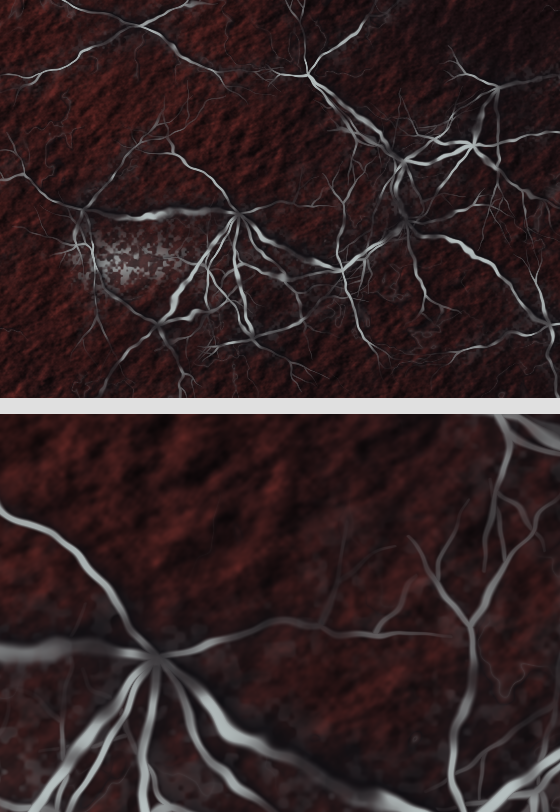
Top: the whole. Bottom: its middle third, enlarged.
Write a Shadertoy shader that draws this texture.

```glsl
// Frosted spider-like troughs branching over dark red polar ground.
// Hubs are joined by trunks, sprout forked arms, and bend through a noise warp;
// embossed noise gives the rough soil, and grainy frost gathers by the troughs.

const int HUB_COUNT = 12;
const vec2 HUBS[12] = vec2[12](
    vec2(0.60, 0.44), vec2(1.03, 0.44), vec2(1.00, 0.61), vec2(0.40, 0.17),
    vec2(1.18, 0.63), vec2(0.79, 0.83), vec2(0.64, 0.14), vec2(1.37, 0.20),
    vec2(1.25, 0.77), vec2(0.33, 0.93), vec2(0.22, 0.46), vec2(0.86, 0.33));
const int PARENTS[12] = int[12](10, 11, 1, 0, 2, 2, 0, 1, 4, 9, 10, 0);

const vec3 DARK_SOIL = vec3(0.105, 0.058, 0.066);
const vec3 RED_SOIL = vec3(0.235, 0.095, 0.088);
const vec3 SHADOW = vec3(0.055, 0.052, 0.068);
const vec3 DUSTY_FROST = vec3(0.33, 0.30, 0.31);
const vec3 BRIGHT_FROST = vec3(0.71, 0.75, 0.75);

float hash(vec2 p) {
    return fract(sin(dot(p, vec2(127.1, 311.7))) * 43758.5453);
}

float noise(vec2 p) {
    vec2 cell = floor(p), f = fract(p);
    f = f * f * (3.0 - 2.0 * f);
    float low = mix(hash(cell), hash(cell + vec2(1, 0)), f.x);
    float high = mix(hash(cell + vec2(0, 1)), hash(cell + vec2(1, 1)), f.x);
    return mix(low, high, f.y);
}

float fbm(vec2 p) {
    float sum = 0.0, weight = 0.53;
    for (int i = 0; i < 4; i++) {
        sum += weight * noise(p);
        p = mat2(1.6, 1.2, -1.2, 1.6) * p + 7.3;
        weight *= 0.5;
    }
    return sum;
}

vec2 wobble(vec2 p, float scale) {
    return vec2(noise(p * scale), noise(p * scale + 41.7)) - 0.5;
}

vec2 heading(float angle) {
    return vec2(cos(angle), sin(angle));
}

// One tapering trough: x = frosted floor, y = shaded rim, z = frost halo
vec3 trough(vec2 p, vec2 a, vec2 b, float widthA, float widthB) {
    vec2 ab = b - a;
    float t = clamp(dot(p - a, ab) / max(dot(ab, ab), 1e-6), 0.0, 1.0);
    vec2 away = p - a - ab * t;
    float w = mix(widthA, widthB, t), d = length(away);
    float strength = smoothstep(0.0, 0.006, w);
    float lit = 1.0 - smoothstep(0.35 * w, 1.35 * w, d);
    float rim = exp(-length(away - vec2(0.5, 1.0) * w) / (1.9 * w));
    return vec3(lit, rim, exp(-d / 0.025)) * strength;
}

// Forked arms around one hub
vec3 spider(vec2 p, vec2 hub, float seed) {
    vec3 net = vec3(0.0);
    for (int j = 0; j < 4; j++) {
        vec2 id = vec2(seed, float(j));
        float angle = 1.571 * (float(j) + 0.8 * hash(id));
        float len = mix(0.10, 0.27, hash(id + 5.1));
        vec2 fork = hub + len * heading(angle);
        net = max(net, trough(p, hub, fork, 0.0055, 0.0040));
        for (float side = -1.0; side < 2.0; side += 2.0) {
            float turn = angle + side * mix(0.3, 0.8, hash(id + side * 3.7));
            vec2 tip = fork + len * mix(0.4, 0.9, hash(id + side * 8.3)) * heading(turn);
            vec2 bud = mix(fork, tip, 0.45);
            vec2 twig = bud + 0.4 * len * heading(turn - side * 0.9);
            net = max(net, trough(p, fork, tip, 0.0040, 0.0018));
            net = max(net, trough(p, bud, twig, 0.0028, 0.0015));
        }
    }
    return net;
}

vec3 soil(vec2 p) {
    // Diagonal ripples, embossed by a small shift across them
    vec2 q = mat2(0.8, -0.6, 0.6, 0.8) * p * vec2(24.0, 38.0);
    float relief = fbm(q) - fbm(q + vec2(-0.12, 0.28));
    float redness = 0.72 - 0.42 * p.x + 1.1 * (fbm(p * 4.0) - 0.5) + 1.6 * relief;
    vec3 colour = mix(DARK_SOIL, RED_SOIL, clamp(redness, 0.0, 1.0));
    float grain = noise(p * 190.0) - 0.5;
    return colour * (1.0 + 1.7 * relief + 0.35 * grain);
}

void mainImage(out vec4 fragColor, in vec2 fragCoord) {
    vec2 p = fragCoord / iResolution.y;
    vec2 bent = p + 0.07 * wobble(p, 6.0) + 0.026 * wobble(p, 19.0) + 0.007 * wobble(p, 55.0);

    // Trough network and the dark stains around its hubs
    vec3 net = vec3(0.0);
    float stain = 0.0;
    for (int i = 0; i < HUB_COUNT; i++) {
        vec2 hub = HUBS[i];
        net = max(net, trough(bent, hub, HUBS[PARENTS[i]], 0.0070, 0.0070));
        net = max(net, spider(bent, hub, float(i) + 2.0));
        stain = max(stain, exp(-length(bent - hub) / 0.07));
    }

    vec3 colour = soil(p);
    float cloud = fbm(p * 9.0 + 3.0);
    colour = mix(colour, SHADOW, clamp(stain * 1.5 * cloud, 0.0, 0.8));

    // Hairline cracks with one pale edge
    float crack = fbm(bent * 10.0 + 19.0) - 0.5;
    float cracked = smoothstep(0.45, 0.7, noise(p * 7.0 + 9.0));
    colour = mix(colour, SHADOW, 0.6 * cracked * exp(-abs(crack) / 0.012));
    colour = mix(colour, DUSTY_FROST, 0.5 * cracked * exp(-abs(crack + 0.03) / 0.010));

    // Speckled frost: trough halos and a broad fan on the left
    vec2 fan = (p - vec2(0.30, 0.34)) / vec2(0.17, 0.055);
    float drift = exp(-dot(fan, fan)) * smoothstep(0.25, 0.65, cloud);
    float speckle = smoothstep(0.46, 0.78, 0.5 * noise(p * 150.0) + 0.6 * noise(p * 65.0));
    float veil = net.z * (0.15 + 0.75 * speckle) * smoothstep(0.3, 0.65, cloud);
    colour = mix(colour, DUSTY_FROST, clamp(veil + 0.5 * drift, 0.0, 0.8));
    colour = mix(colour, BRIGHT_FROST, 0.7 * drift * speckle);

    // Shaded rims, then patchy bright floors
    colour = mix(colour, SHADOW, clamp(1.05 * net.y, 0.0, 0.85));
    float patchy = smoothstep(0.25, 0.75, 0.6 * noise(p * 11.0 + 27.0) + 0.4 * noise(p * 45.0));
    float frost = net.x * mix(0.22, 1.0, patchy);
    colour = mix(colour, mix(DUSTY_FROST, BRIGHT_FROST, frost), clamp(frost * 1.3, 0.0, 1.0));
    fragColor = vec4(colour, 1.0);
}
```
